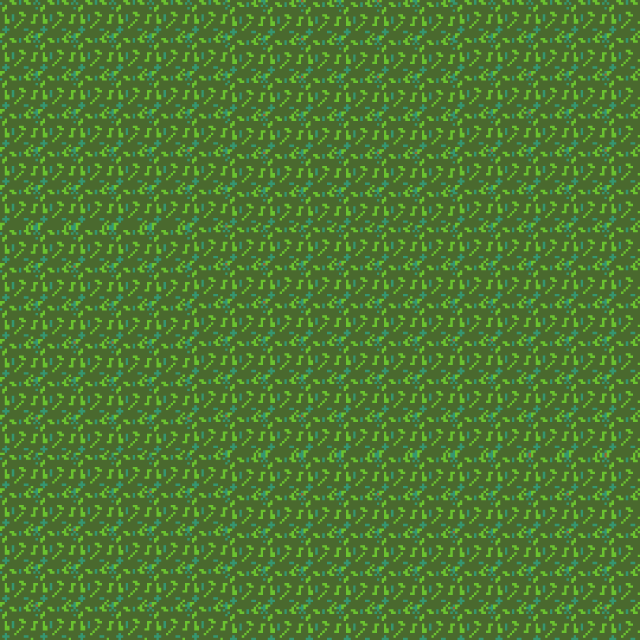
Give the GLSL for this texture, as a Shadertoy shader.

```glsl
const float CELLS = 270.0;        // square cells along the canvas height
const float TILE = 16.0;          // cells per repeat
const float CHUNK = 96.0;         // cells per block sharing one shift
const float MAX_SHIFT = 2.0;      // number of possible row shifts
const float DOT_CHANCE = 0.12;    // share of repeats with a warm dot
const int SAMPLES = 4;            // antialiasing samples per axis
const vec3 MOSS = vec3(0.29, 0.41, 0.18);
const vec3 LIME = vec3(0.42, 0.76, 0.19);
const vec3 TEAL = vec3(0.21, 0.59, 0.44);
const vec3 RUST = vec3(0.58, 0.40, 0.20);

float hash(vec2 p) {
    vec3 q = fract(vec3(p.xyx) * 0.1031);
    q += dot(q, q.yzx + 33.33);
    return fract((q.x + q.y) * q.z);
}

// Rectangle of cells that wraps around the tile
float bar(vec2 cell, vec2 corner, vec2 size) {
    vec2 d = mod(cell - corner, TILE);
    return float(d.x < size.x && d.y < size.y);
}

float plusSign(vec2 cell, vec2 center) {
    return max(bar(cell, center - vec2(1, 0), vec2(3, 1)),
               bar(cell, center - vec2(0, 1), vec2(1, 3)));
}

// Two dashes, the lower one moved a cell to the right
float zigzag(vec2 cell, vec2 corner) {
    return max(bar(cell, corner, vec2(2, 1)),
               bar(cell, corner + vec2(1), vec2(2, 1)));
}

// Single cells climbing to the right
float stair(vec2 cell, vec2 start, int count) {
    float m = 0.0;
    for (int i = 0; i < count; i++)
        m = max(m, bar(cell, start + float(i) * vec2(1, -1), vec2(1)));
    return m;
}

float limeMask(vec2 c) {
    // Upright step
    float m = max(bar(c, vec2(2, 3), vec2(1, 2)), bar(c, vec2(1, 4), vec2(1, 2)));
    // Hook
    m = max(m, bar(c, vec2(14, 7), vec2(2, 1)));
    m = max(m, bar(c, vec2(14, 7), vec2(1, 4)));
    m = max(m, bar(c, vec2(13, 10), vec2(2, 1)));
    // Corner
    m = max(m, bar(c, vec2(2, 7), vec2(1, 4)));
    m = max(m, bar(c, vec2(2, 9), vec2(2, 2)));
    // Flat steps
    m = max(m, zigzag(c, vec2(8, 6)));
    m = max(m, zigzag(c, vec2(4, 1)));
    m = max(m, zigzag(c, vec2(10, 1)));
    // Diagonals
    m = max(m, stair(c, vec2(6, 12), 4));
    m = max(m, stair(c, vec2(11, 16), 3));
    m = max(m, bar(c, vec2(13, 0), vec2(1)));
    // Cap of the flower
    m = max(m, bar(c, vec2(0, 15), vec2(2, 1)));
    return max(m, bar(c, vec2(0, 0), vec2(1)));
}

float tealMask(vec2 c) {
    float m = plusSign(c, vec2(2, 13));
    // Flower
    m = max(m, plusSign(c, vec2(15, 0)));
    m = max(m, bar(c, vec2(14, 2), vec2(1)));
    m = max(m, bar(c, vec2(0, 2), vec2(1)));
    // Loose dashes
    m = max(m, bar(c, vec2(15, 4), vec2(1)));
    m = max(m, bar(c, vec2(5, 7), vec2(1, 3)));
    m = max(m, bar(c, vec2(8, 1), vec2(1, 2)));
    return max(m, bar(c, vec2(10, 13), vec2(2, 1)));
}

vec3 pattern(vec2 uv) {
    vec2 cell = floor(vec2(uv.x, 1.0 - uv.y) * CELLS);

    // Blocks of repeats slip by a row; the middle band starts a tile earlier
    float band = floor(cell.y / CHUNK);
    float lead = mod(band, 2.0) * TILE;
    vec2 chunk = vec2(floor((cell.x + lead) / CHUNK), band);
    cell.y += floor(MAX_SHIFT * hash(chunk + 7.0));

    vec3 color = mix(MOSS, TEAL, tealMask(cell));
    color = mix(color, LIME, limeMask(cell));

    // Occasional warm flower centre
    vec2 tile = floor((cell + 0.5 * TILE) / TILE);
    float dotOn = step(hash(tile + 31.0), DOT_CHANCE);
    return mix(color, RUST, dotOn * bar(cell, vec2(15, 0), vec2(1)));
}

void mainImage(out vec4 fragColor, in vec2 fragCoord) {
    vec3 sum = vec3(0.0);
    for (int j = 0; j < SAMPLES; j++)
        for (int i = 0; i < SAMPLES; i++) {
            vec2 offset = (vec2(i, j) + 0.5) / float(SAMPLES) - 0.5;
            sum += pattern((fragCoord + offset) / iResolution.y);
        }
    fragColor = vec4(sum / float(SAMPLES * SAMPLES), 1.0);
}
```
